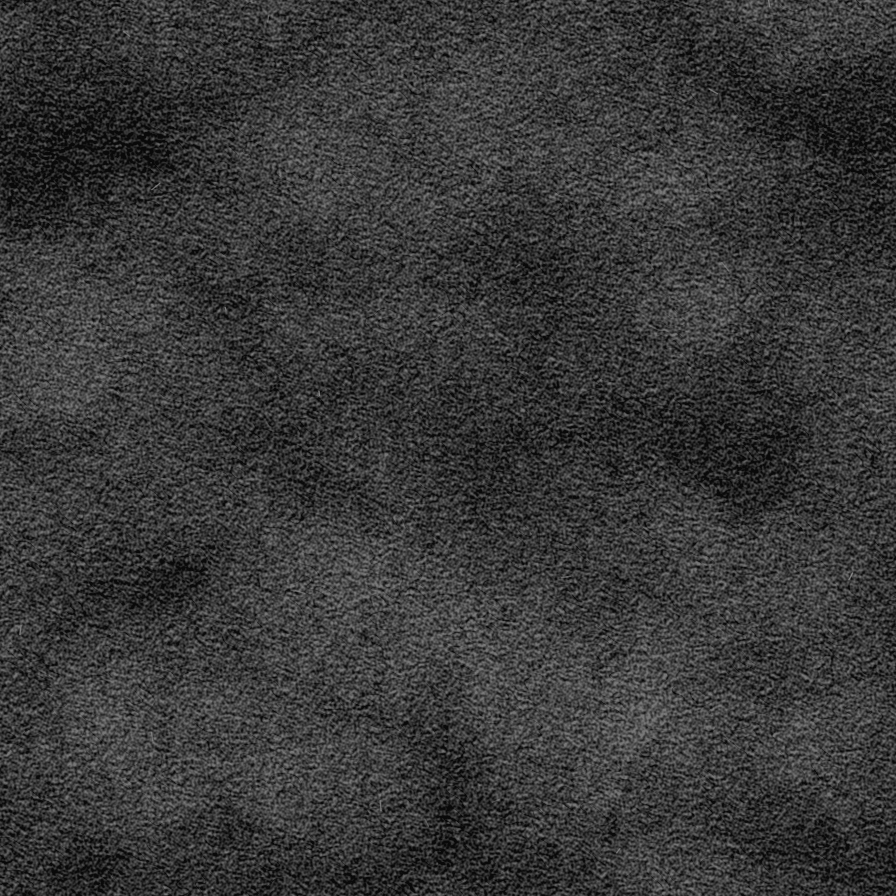
This texture is drawn by a WebGL 2 fragment shader. Its source:

```glsl
#version 300 es
precision highp float;
// Charcoal suede: a fine embossed nap with short dark creases,
// laid over broad cloudy wear and smudges, with a few pale stray fibres.
// All layers are gradient noise; the fibres are scattered line segments.

uniform vec2 u_resolution;
out vec4 fragColor;

const float BASE_TONE = 0.240;
const float DARKEST = 0.035;
const float LIGHTEST = 0.47;

const vec2 CLOUD_SCALE = vec2(2.6, 3.4);
const float CLOUD_CONTRAST = 0.145;
const vec2 SMUDGE_SCALE = vec2(4.0, 6.0);
const float SMUDGE_DEPTH = 0.06;

const vec2 NAP_SCALE = vec2(155.0, 215.0);    // grains across the canvas
const vec2 NAP_LIGHT = vec2(-0.2, 0.55);      // emboss offset in grains
const float NAP_CONTRAST = 0.19;
const float GRIT_SCALE = 305.0;
const float GRIT_CONTRAST = 0.28;
const vec2 CLUMP_SCALE = vec2(58.0, 92.0);
const float CLUMP_CONTRAST = 0.10;
const float CREASE_DEPTH = 0.10;
const float CREASE_WIDTH = 0.10;
const float GRAIN_SLANT = 0.22;

const int FIBRE_COUNT = 22;
const float FIBRE_WIDTH = 0.0009;
const float FIBRE_TONE = 0.56;

const float TAU = 6.2831853;

float hash(vec2 cell) {
    uvec2 q = uvec2(ivec2(cell));
    uint h = q.x * 1597334677u ^ q.y * 3812015801u;
    h = (h ^ (h >> 16)) * 2146121005u;
    h = (h ^ (h >> 15)) * 2221713035u;
    return float((h ^ (h >> 16)) >> 8) / 16777216.0;
}

float cornerSlope(vec2 cell, vec2 offset) {
    float angle = TAU * hash(cell);
    return dot(vec2(cos(angle), sin(angle)), offset);
}

float gradientNoise(vec2 p) {
    vec2 cell = floor(p);
    vec2 f = p - cell;
    vec2 fade = f * f * f * (f * (f * 6.0 - 15.0) + 10.0);
    vec2 e = vec2(1.0, 0.0);
    float low = mix(cornerSlope(cell, f), cornerSlope(cell + e.xy, f - e.xy), fade.x);
    float high = mix(cornerSlope(cell + e.yx, f - e.yx),
                     cornerSlope(cell + e.xx, f - e.xx), fade.x);
    return mix(low, high, fade.y);
}

float cloudNoise(vec2 p) {
    float sum = 0.0;
    float weight = 1.0;
    for (int octave = 0; octave < 5; octave++) {
        sum += weight * gradientNoise(p);
        p = mat2(1.6, 1.2, -1.2, 1.6) * p + 17.3;
        weight *= 0.5;
    }
    return sum;
}

float segmentDistance(vec2 p, vec2 a, vec2 b) {
    vec2 ab = b - a;
    float t = clamp(dot(p - a, ab) / dot(ab, ab), 0.0, 1.0);
    return length(p - a - ab * t);
}

// Broad light and dark wear
float wear(vec2 p) {
    float cloud = cloudNoise(p * CLOUD_SCALE + 5.7);
    float smudge = smoothstep(0.05, 0.4, cloudNoise(p * SMUDGE_SCALE + 41.2));
    return CLOUD_CONTRAST * cloud - SMUDGE_DEPTH * smudge;
}

// Fine relief, grit, clumps and creases
float nap(vec2 p) {
    vec2 slanted = vec2(p.x, p.y + GRAIN_SLANT * p.x);
    vec2 bend = vec2(gradientNoise(p * 38.0), gradientNoise(p * 38.0 + 71.0));
    slanted += 0.006 * bend;

    vec2 grain = slanted * NAP_SCALE;
    float relief = gradientNoise(grain) - gradientNoise(grain + NAP_LIGHT);
    float grit = gradientNoise(mat2(0.8, 0.6, -0.6, 0.8) * p * GRIT_SCALE + 9.4);
    float clump = gradientNoise(slanted * CLUMP_SCALE + 23.8);
    float line = abs(gradientNoise(slanted * CLUMP_SCALE + 87.1));
    float crease = 1.0 - smoothstep(0.0, CREASE_WIDTH, line);
    crease *= smoothstep(-0.2, 0.25, gradientNoise(p * 24.0 + 3.3));

    return NAP_CONTRAST * relief + GRIT_CONTRAST * grit
         + CLUMP_CONTRAST * clump - CREASE_DEPTH * crease;
}

// Coverage of scattered pale fibres
float fibres(vec2 p, float pixel) {
    float cover = 0.0;
    for (int i = 0; i < FIBRE_COUNT; i++) {
        float id = float(i);
        vec2 centre = vec2(hash(vec2(id, 301.0)), hash(vec2(id, 302.0)));
        float angle = TAU * hash(vec2(id, 303.0));
        float halfLength = mix(0.001, 0.006, hash(vec2(id, 304.0)));
        vec2 reach = halfLength * vec2(cos(angle), sin(angle));
        float d = segmentDistance(p, centre - reach, centre + reach);
        float strength = mix(0.35, 0.9, hash(vec2(id, 305.0)));
        cover = max(cover, strength * (1.0 - smoothstep(0.0, FIBRE_WIDTH + pixel * 0.5, d)));
    }
    return cover;
}

void main() {
    float side = min(u_resolution.x, u_resolution.y);
    vec2 p = gl_FragCoord.xy / side;
    float tone = clamp(BASE_TONE + wear(p) + nap(p), DARKEST, LIGHTEST);
    tone = mix(tone, FIBRE_TONE, fibres(p, 1.0 / side));
    fragColor = vec4(vec3(tone), 1.0);
}
```
